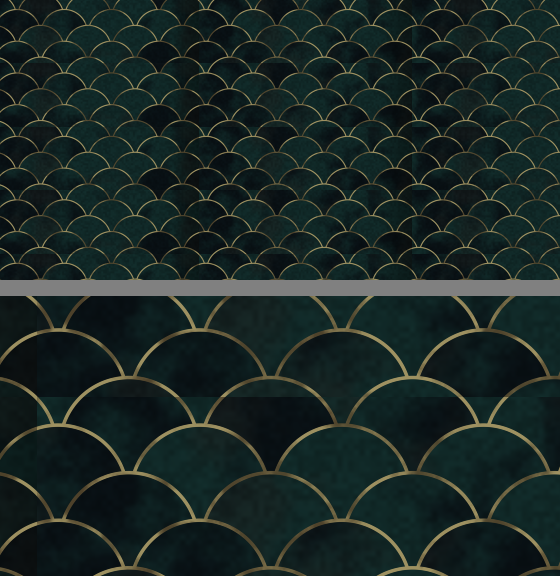
Top: the whole. Bottom: its middle third, enlarged.
A WebGL 1 fragment shader for this pattern:

```glsl
precision highp float;
// Overlapping dark teal fish scales with thin worn gold rims and mottled watercolour fills.
uniform vec2 u_resolution;

// Lengths are in canvas heights.
const float SCALE_W = 0.16875;
const float ROW_H = 0.05664;
const float FIRST_TOP = 0.0318;
const float FIRST_CENTRE = 0.0609;
const float RADIUS = 0.5 * SCALE_W;
const float RIM_W = 0.0042;
const vec2 TILE = vec2(4.5 * SCALE_W, 4.0 * ROW_H);
const vec2 TILE_ORIGIN = vec2(0.711, 0.0);
const float EDGE_SHADE = 0.35;

const vec3 INK = vec3(0.032, 0.060, 0.075);
const vec3 TEAL = vec3(0.062, 0.155, 0.150);
const vec3 ASH = vec3(0.100, 0.120, 0.115);
const vec3 BRONZE = vec3(0.38, 0.31, 0.19);
const vec3 GOLD = vec3(0.62, 0.57, 0.38);

float hash(vec2 p) {
  vec3 q = fract(p.xyx * vec3(0.1031, 0.1030, 0.0973));
  q += dot(q, q.yzx + 33.33);
  return fract((q.x + q.y) * q.z);
}

float noise(vec2 p) {
  vec2 i = floor(p);
  vec2 f = fract(p);
  f = f * f * (3.0 - 2.0 * f);
  return mix(mix(hash(i), hash(i + vec2(1.0, 0.0)), f.x),
             mix(hash(i + vec2(0.0, 1.0)), hash(i + vec2(1.0, 1.0)), f.x), f.y);
}

float fbm(vec2 p) {
  float sum = 0.0;
  float amp = 0.5;
  for (int i = 0; i < 5; i++) {
    sum += amp * noise(p);
    p = p * 2.03 + 17.3;
    amp *= 0.5;
  }
  return sum;
}

// Watercolour fill; each scale shifts the wash and its overall depth.
vec3 scaleFill(vec2 local, vec2 id) {
  float depth = hash(id + 41.0);
  float wash = fbm(local * 11.0 + id * 7.7 + 30.0);
  float tone = smoothstep(0.24, 0.66, wash + 0.34 * (depth - 0.40));
  vec3 fill = mix(INK, TEAL, tone);
  float dust = smoothstep(0.50, 0.75, fbm(local * 9.0 + id * 3.1 + 90.0));
  fill = mix(fill, ASH, 0.5 * dust);
  return fill * (0.86 + 0.28 * noise(local * 150.0 + 60.0));
}

void main() {
  float px = 1.0 / u_resolution.y;
  vec2 p = gl_FragCoord.xy * px;
  p.y = 1.0 - p.y; // measured downwards

  // The wash repeats in blocks with visible seams.
  vec2 block = floor((p - TILE_ORIGIN) / TILE);
  vec2 blockStart = TILE_ORIGIN + block * TILE;
  vec2 local = p - blockStart;

  // Rim colour wears between gold and bronze.
  float wear = smoothstep(0.28, 0.62, fbm(local * 24.0 + 12.0));
  vec3 rimColour = mix(BRONZE, GOLD, wear);

  // Paint rows from back to front; lower rows overlap the ones above.
  float frontRow = floor((p.y - FIRST_TOP) / ROW_H);
  vec3 colour = INK;
  for (int i = -2; i <= 1; i++) {
    float row = frontRow + float(i);
    float shift = FIRST_CENTRE + 0.5 * SCALE_W * mod(row, 2.0);
    float column = floor((p.x - shift) / SCALE_W + 0.5);
    vec2 centre = vec2(shift + column * SCALE_W, FIRST_TOP + row * ROW_H + RADIUS);
    float inside = RADIUS - length(p - centre);

    vec2 id = vec2(floor((centre.x - blockStart.x) / SCALE_W + 0.25),
                   row - 4.0 * block.y);
    float shade = 1.0 - EDGE_SHADE * smoothstep(0.82, 1.0, local.x / TILE.x);
    vec3 fill = scaleFill(local, id) * shade;
    float rim = 1.0 - smoothstep(RIM_W - 0.6 * px, RIM_W + 0.6 * px, inside);
    vec3 paint = mix(fill, rimColour, rim * (0.78 + 0.22 * wear));
    colour = mix(colour, paint, smoothstep(-0.6 * px, 0.6 * px, inside));
  }
  gl_FragColor = vec4(colour, 1.0);
}
```
